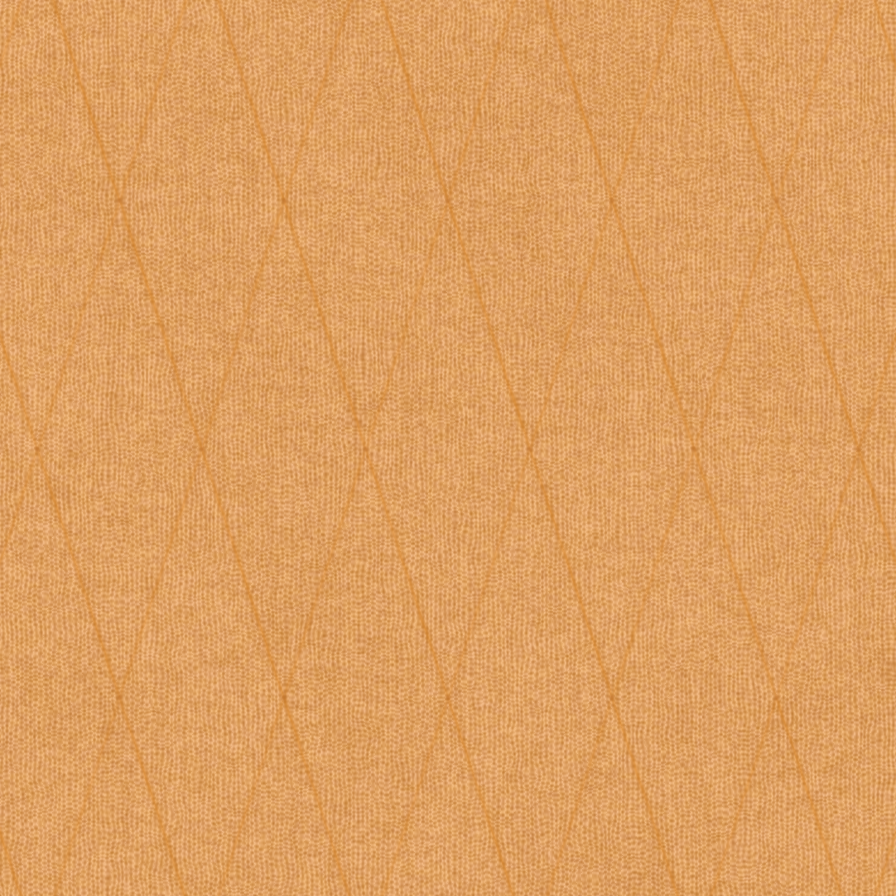
Write a WebGL 1 fragment shader that draws this pattern.

```glsl
precision highp float;
uniform vec2 u_resolution;

#define PERIOD vec2(0.1833, 0.5547)
#define CROSSING vec2(0.5, 0.776)
#define THREADS vec2(186.0, 178.0)
#define SEAM_WIDTH 0.0031
#define SEAM_WOBBLE 0.0012
#define KNOT_RADIUS 0.0036
#define SHADE_COLOR vec3(0.765, 0.495, 0.225)
#define LIGHT_COLOR vec3(0.930, 0.703, 0.475)
#define SEAM_COLOR vec3(0.845, 0.545, 0.220)
#define KNOT_COLOR vec3(0.730, 0.430, 0.160)

const float TAU = 6.2831853;

float hash(vec2 p) {
  vec3 q = fract(p.xyx * 0.1031);
  q += dot(q, q.yzx + 33.33);
  return fract((q.x + q.y) * q.z);
}

float noise(vec2 p) {
  vec2 cell = floor(p);
  vec2 f = fract(p);
  f = f * f * (3.0 - 2.0 * f);
  float low = mix(hash(cell), hash(cell + vec2(1.0, 0.0)), f.x);
  float high = mix(hash(cell + vec2(0.0, 1.0)), hash(cell + vec2(1.0, 1.0)), f.x);
  return mix(low, high, f.y);
}

// Brightness of the knitted cloth: upright ribs, staggered stitches, fuzz
float clothTone(vec2 uv, float pixel) {
  vec2 warp = vec2(noise(uv * vec2(70.0, 45.0)), noise(uv * vec2(65.0, 80.0) + 19.0));
  vec2 thread = uv * THREADS + 0.9 * (warp - 0.5);
  float rib = cos(TAU * thread.x);
  float stagger = 0.5 * floor(thread.x) + 0.4 * hash(vec2(floor(thread.x), 7.0));
  float stitch = cos(TAU * (thread.y + stagger));
  float balance = noise(uv * vec2(24.0, 34.0) + 5.0);
  float weave = mix(0.10, 0.24, balance) * rib + mix(0.20, 0.11, balance) * stitch;
  weave *= 1.0 - smoothstep(0.35, 0.7, pixel * THREADS.x);

  float fuzz = noise(uv * vec2(390.0, 310.0)) - 0.5;
  float slub = noise(uv * vec2(35.0, 190.0) + 31.0) - 0.5;
  float streak = noise(uv * vec2(190.0, 22.0) + 47.0) - 0.5;
  float patchTone = noise(uv * 9.0 + 3.0) - 0.5;
  return 0.65 + weave + 0.50 * fuzz + 0.13 * slub + 0.13 * streak + 0.08 * patchTone;
}

// Distance to the nearest of a family of parallel seams
float seamDistance(float phase) {
  return abs(fract(phase + 0.5) - 0.5) / length(1.0 / PERIOD);
}

// Soft groove with a slightly firmer thread down its centre
float seam(float dist, float pixel) {
  float width = max(SEAM_WIDTH, pixel);
  float groove = exp(-pow(dist / width, 2.0));
  float core = 1.0 - smoothstep(0.0, 0.3 * width + pixel, dist);
  return 0.75 * groove + 0.25 * core;
}

void main() {
  float pixel = 1.0 / min(u_resolution.x, u_resolution.y);
  vec2 uv = gl_FragCoord.xy / u_resolution;

  // Cloth
  float tone = clothTone(uv, pixel);
  vec3 color = mix(SHADE_COLOR, LIGHT_COLOR, clamp(tone, 0.0, 1.1));
  color.b += 0.045 * (noise(uv * 150.0 + 61.0) - 0.5);

  // Crossing diagonal seams, the falling set firmer than the rising set
  float wobble = SEAM_WOBBLE * (noise(uv * 85.0 + 11.0) - 0.5);
  vec2 lattice = (uv + vec2(wobble, 0.0) - CROSSING) / PERIOD;
  float wear = mix(0.75, 1.1, noise(uv * 30.0 + 23.0));
  float falling = 0.78 * seam(seamDistance(lattice.x + lattice.y), pixel);
  float rising = 0.56 * seam(seamDistance(lattice.x - lattice.y), pixel);
  float cover = clamp(wear * max(falling, rising), 0.0, 1.0);
  vec3 seamTint = SEAM_COLOR + 0.07 * (tone - 0.65);
  color = mix(color, seamTint, cover);

  // Small knots where the seams meet
  vec2 turned = vec2(lattice.x + lattice.y, lattice.x - lattice.y);
  vec2 offset = fract(turned + 0.5) - 0.5;
  vec2 toKnot = 0.5 * PERIOD * vec2(offset.x + offset.y, offset.x - offset.y);
  float knot = 1.0 - smoothstep(0.2 * KNOT_RADIUS, KNOT_RADIUS + pixel, length(toKnot));
  color = mix(color, KNOT_COLOR, 0.55 * knot);

  gl_FragColor = vec4(clamp(color, 0.0, 1.0), 1.0);
}
```
